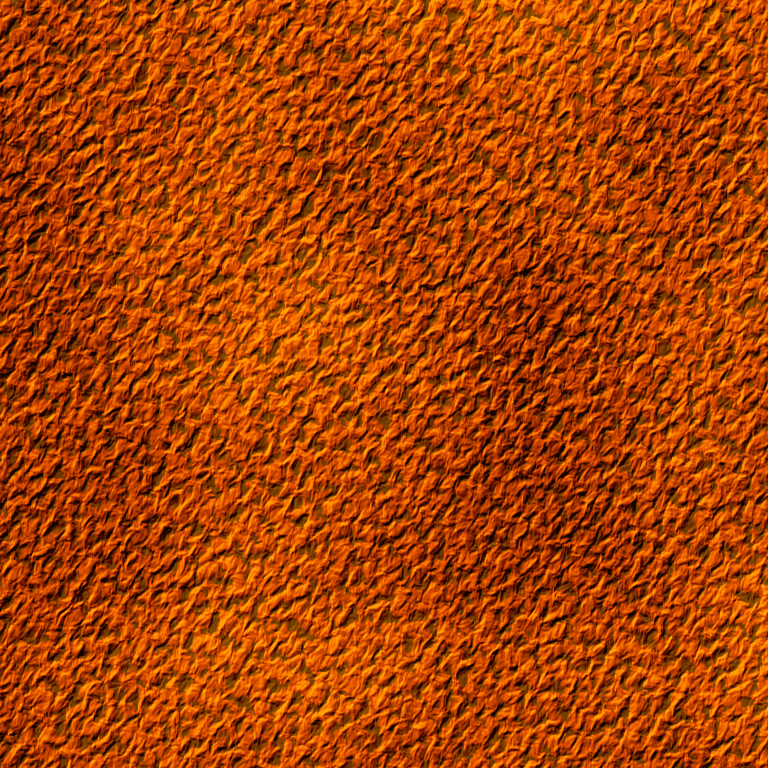
This texture is drawn by a three.js fragment shader. Its source:

```glsl
varying vec2 vUv;

#define GRAIN 64.0        // lumps across the canvas
#define LEAN 1.0          // direction of the lumps, radians
#define STRETCH 1.25      // elongation along the lean
#define WARP 0.45         // raggedness of the lumps
#define RELIEF 4.4        // strength of the side light
#define LIGHT_STEP 0.003  // width of the lit and shaded flanks
#define DEPTH 1.5         // darkening of the hollows
#define PATCHES 3.0       // broad tonal patches across the canvas
#define PATCH_TONE 1.1    // contrast of those patches

const vec3 PIT     = vec3(0.07, 0.02, 0.00);
const vec3 SHADOW  = vec3(0.46, 0.09, 0.00);
const vec3 RUST    = vec3(0.69, 0.23, 0.00);
const vec3 ORANGE  = vec3(0.88, 0.31, 0.00);
const vec3 AMBER   = vec3(0.97, 0.47, 0.00);
const vec3 GLINT   = vec3(1.00, 0.64, 0.02);
const vec3 OLIVE   = vec3(0.50, 0.27, 0.00);

vec2 hash22(vec2 p) {
  vec3 q = fract(p.xyx * vec3(0.1031, 0.1030, 0.0973));
  q += dot(q, q.yzx + 33.33);
  return fract((q.xx + q.yz) * q.zy);
}

float corner(vec2 cell, vec2 offset, vec2 f) {
  vec2 slope = normalize(hash22(cell + offset) - 0.5);
  return dot(slope, f - offset);
}

float gradientNoise(vec2 p) {
  vec2 cell = floor(p);
  vec2 f = p - cell;
  vec2 s = f * f * f * (f * (f * 6.0 - 15.0) + 10.0);
  float low = mix(corner(cell, vec2(0.0, 0.0), f), corner(cell, vec2(1.0, 0.0), f), s.x);
  float high = mix(corner(cell, vec2(0.0, 1.0), f), corner(cell, vec2(1.0, 1.0), f), s.x);
  return mix(low, high, s.y);
}

// Leaning, ragged lumps with finer grit on top
float height(vec2 uv) {
  vec2 along = vec2(cos(LEAN), sin(LEAN));
  vec2 across = vec2(along.y, -along.x);
  vec2 p = GRAIN * vec2(dot(uv, across) * STRETCH, dot(uv, along) / STRETCH) + 150.0;
  p += WARP * vec2(gradientNoise(p * 0.9 + 31.7), gradientNoise(p * 0.9 + 75.2));

  float sum = 0.0;
  float amplitude = 1.0;
  for (int i = 0; i < 3; i++) {
    sum += amplitude * gradientNoise(p);
    p = p * 2.07 + 17.3;
    amplitude *= 0.48;
  }
  return sum;
}

float ramp(float from, float to, float x) {
  return clamp((x - from) / (to - from), 0.0, 1.0);
}

// Colour of the lumps, from deep shade to highlight
vec3 lumpColour(float tone) {
  vec3 colour = mix(PIT, SHADOW, ramp(-2.4, -1.2, tone));
  colour = mix(colour, RUST, ramp(-1.2, -0.25, tone));
  colour = mix(colour, ORANGE, ramp(-0.25, 0.65, tone));
  colour = mix(colour, AMBER, ramp(0.65, 1.5, tone));
  return mix(colour, GLINT, ramp(1.5, 2.8, tone));
}

void main() {
  // Light from the upper left
  vec2 toLight = normalize(vec2(-0.55, 0.85));
  float h = height(vUv);
  float facing = h - height(vUv + toLight * LIGHT_STEP);

  // Broad lighter and darker patches
  float patchTone = gradientNoise(vUv * PATCHES + 8.4)
                  + 0.5 * gradientNoise(vUv * PATCHES * 2.3 + 41.6);

  float tone = facing * RELIEF + h * DEPTH + patchTone * PATCH_TONE;

  // Olive ground shows in the hollows that are not in full shade
  float hollow = 1.0 - smoothstep(-0.28, -0.06, h);
  hollow *= smoothstep(-1.6, -0.6, tone);
  vec3 ground = OLIVE * clamp(1.0 + 0.25 * tone, 0.5, 1.2);

  gl_FragColor = vec4(mix(lumpColour(tone), ground, hollow), 1.0);
}
```
